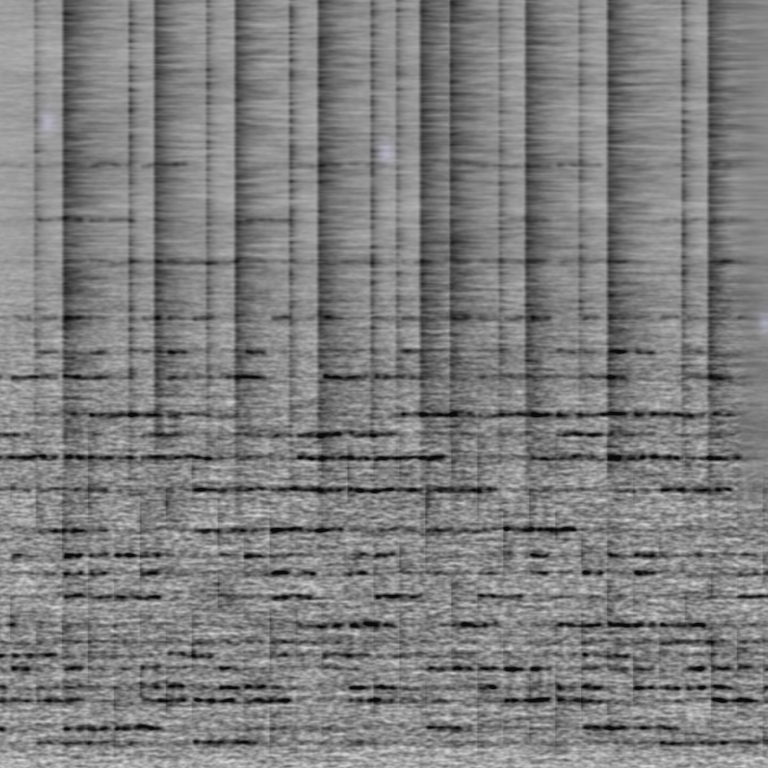
Give the GLSL for this texture, as a Shadertoy shader.

```glsl
// Grey spectrogram: dark vertical note attacks fading over streaked, dashed horizontal harmonics.

const float STRONG_ONSETS[9] = float[](.083, .202, .307, .415, .548, .586, .685, .792, .923);
const float WEAK_ONSETS[9] = float[](.046, .169, .270, .378, .484, .517, .651, .755, .889);
const float HARMONICS[22] = float[](.785, .714, .659, .586, .542, .509, .460, .434, .404, .362, .310,
                                    .277, .254, .223, .186, .164, .147, .130, .105, .088, .052, .033);
const vec2 FLECKS[3] = vec2[](vec2(.061, .841), vec2(.502, .802), vec2(.997, .580));
const vec3 FLECK_COLOR = vec3(.13, .13, .19);
const vec3 TINT = vec3(1.0, .995, 1.0);

const float BASE_LEVEL = .625;
const float STRONG_DEPTH = .37;
const float STRONG_DECAY = .030;
const float WEAK_DEPTH = .27;
const float WEAK_DECAY = .007;
const float BEAT_START = .0456;
const float BEAT = .0338;
const float DASH_DEPTH = .43;
const float LINE_WIDTH = .0036;
const float TAIL_START = .945;   // quiet region after the last attack

float hash(vec2 p) {
    vec3 q = fract(p.xyx * .1031);
    q += dot(q, q.yzx + 33.33);
    return fract((q.x + q.y) * q.z);
}

float cornerSlope(vec2 cell, vec2 offset) {
    float angle = 6.2832 * hash(cell);
    return dot(vec2(cos(angle), sin(angle)), offset);
}

// Gradient noise, roughly -0.7 to 0.7
float noise(vec2 p) {
    vec2 i = floor(p), f = fract(p);
    vec2 w = f * f * f * (f * (f * 6.0 - 15.0) + 10.0);
    vec2 e = vec2(1, 0);
    return mix(mix(cornerSlope(i, f), cornerSlope(i + e.xy, f - e.xy), w.x),
               mix(cornerSlope(i + e.yx, f - e.yx), cornerSlope(i + e.xx, f - e.xx), w.x), w.y);
}

// Sharp rise at the onset, exponential fade to its right
float attack(float d, float decay) {
    return smoothstep(-.005, .003, d) * exp(-max(d, 0.0) / decay);
}

// Darkness of all vertical attacks
float attacks(vec2 uv) {
    float rough = noise(vec2(uv.x * 14.0, uv.y * 170.0));
    float strong = 0.0, weak = 0.0;
    for (int i = 0; i < 9; i++) {
        float decay = STRONG_DECAY * (1.0 + .9 * rough) * mix(.8, 1.2, hash(vec2(i, 3)));
        strong = max(strong, attack(uv.x - STRONG_ONSETS[i], decay));
        weak = max(weak, attack(uv.x - WEAK_ONSETS[i], WEAK_DECAY) * mix(.6, 1.0, hash(vec2(i, 8))));
    }
    float fade = mix(.12, 1.0, smoothstep(.25, .62, uv.y));
    return fade * (STRONG_DEPTH * strong + WEAK_DEPTH * weak * (1.0 + rough));
}

// Darkness of the dashed harmonic rows
float dashes(vec2 uv) {
    float beat = (uv.x - BEAT_START) / BEAT;
    float wobble = .003 * noise(vec2(uv.x * 30.0, uv.y * 12.0));
    float breakup = 1.0 + .9 * noise(uv * vec2(90.0, 60.0));
    float ink = 0.0;
    for (int i = 0; i < 22; i++) {
        float row = float(i);
        float span = 1.0 + floor(3.0 * hash(vec2(row, 17)));
        float place = beat / span + floor(4.0 * hash(vec2(row, 31))) / span;
        float phase = fract(place) * span;
        float strength = smoothstep(.2, .95, hash(vec2(floor(place) + 40.0, row + 5.0)));
        float ends = smoothstep(0.0, .2, phase) * smoothstep(0.0, .3, span - phase);
        float d = (uv.y - HARMONICS[i] + wobble) / LINE_WIDTH;
        ink = max(ink, exp(-d * d) * (.22 + .9 * strength * ends));
    }
    return DASH_DEPTH * ink * breakup * mix(1.0, .35, smoothstep(.3, .75, uv.y));
}

// Faint broken beat edges among the low rows
float beatEdges(vec2 uv) {
    float beat = (uv.x - BEAT_START) / BEAT;
    float broken = smoothstep(-.15, .4, noise(vec2(floor(beat) * 5.37, uv.y * 16.0)));
    float phase = fract(beat);
    return .2 * broken * smoothstep(0.0, .08, phase) * exp(-phase * 4.0) * smoothstep(.5, .35, uv.y);
}

void mainImage(out vec4 fragColor, in vec2 fragCoord) {
    vec2 uv = fragCoord / iResolution.xy;
    float low = smoothstep(.75, .3, uv.y);
    float tail = smoothstep(TAIL_START, .98, uv.x) * smoothstep(.28, .42, uv.y);
    float bottom = smoothstep(.035, .005, uv.y);

    // Base tone and soft horizontal bands
    float level = BASE_LEVEL - .045 * low - .07 * tail + .07 * bottom;
    level += .07 * noise(uv * vec2(5.0, 24.0));

    // Long streaks above, short grain below
    float dark = attacks(uv);
    float streak = noise(uv * vec2(16.0, 150.0)) + .6 * noise(uv * vec2(45.0, 240.0) + 9.0);
    float grain = noise(uv * vec2(85.0, 190.0)) + .6 * noise(uv * vec2(150.0, 260.0) + 5.0);
    level += streak * (.06 + .11 * low + .25 * dark) * (1.0 - .5 * tail);
    level += grain * mix(.03, .23, low) * (1.0 - .7 * tail);

    // Attacks and notes
    level -= dark;
    level -= (dashes(uv) + beatEdges(uv)) * (1.0 - .85 * tail) * (1.0 - bottom);

    // Pale flecks
    vec3 color = TINT * clamp(level, .04, .82);
    for (int i = 0; i < 3; i++) {
        vec2 d = (uv - FLECKS[i]) / vec2(.010, .013);
        color += FLECK_COLOR * exp(-dot(d, d));
    }
    fragColor = vec4(color, 1.0);
}
```
